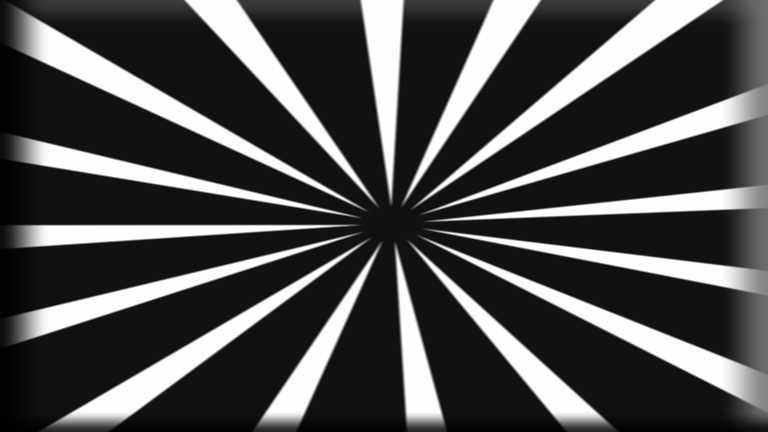
Give the GLSL for this background, as a Shadertoy shader.

```glsl
// Sixteen white rays bursting from a dark hub, framed by a soft bevelled rim.

const float RAY_COUNT = 16.0;
const vec2 HUB = vec2(0.5104, 0.4815);
const vec3 CHARCOAL = vec3(0.067);
const vec3 WHITE = vec3(0.995);
const vec3 RIM_GREY = vec3(0.46);

// Soft wedge that opens along the given angle, starting at radius tip.
float wedge(vec2 p, float angle, float tip, float slope, float feather) {
    vec2 dir = vec2(cos(angle), sin(angle));
    float along = dot(p, dir);
    float across = dot(p, vec2(-dir.y, dir.x));
    float halfWidth = slope * max(along - tip, 0.0);
    return smoothstep(-feather, feather, across + halfWidth)
         - smoothstep(-feather, feather, across - halfWidth);
}

// Rays at an even step; the last one closes the turn a little early.
float sunburst(vec2 p, float feather) {
    float light = 0.0;
    for (float i = 0.0; i < RAY_COUNT; i++) {
        float turn = min(i * 23.0, 341.2);
        light = max(light, wedge(p, radians(91.4 + turn), 0.04, 0.0585, feather));
    }
    return light;
}

// One at the border, falling smoothly to zero at the given depth.
float rim(float distanceToEdge, float depth) {
    return 1.0 - smoothstep(0.0, depth, distanceToEdge);
}

void mainImage(out vec4 fragColor, in vec2 fragCoord) {
    // Stretched canvas coordinates, so the burst widens with the frame
    vec2 uv = fragCoord / iResolution.xy;
    float feather = max(0.003, 0.8 / iResolution.y);
    vec3 color = mix(CHARCOAL, WHITE, sunburst(uv - HUB, feather));

    // Bevel highlights: faint along the top, grey on the right
    float topGlow = 0.17 * rim(1.0 - uv.y, 0.065);
    color = 1.0 - (1.0 - color) * (1.0 - topGlow);
    color = mix(color, RIM_GREY, 0.9 * rim(1.0 - uv.x, 0.065));

    // Bevel shadows: left and bottom
    color *= 1.0 - 0.95 * rim(uv.x, 0.066);
    color *= 1.0 - 0.85 * rim(uv.y, 0.05);

    fragColor = vec4(color, 1.0);
}
```
